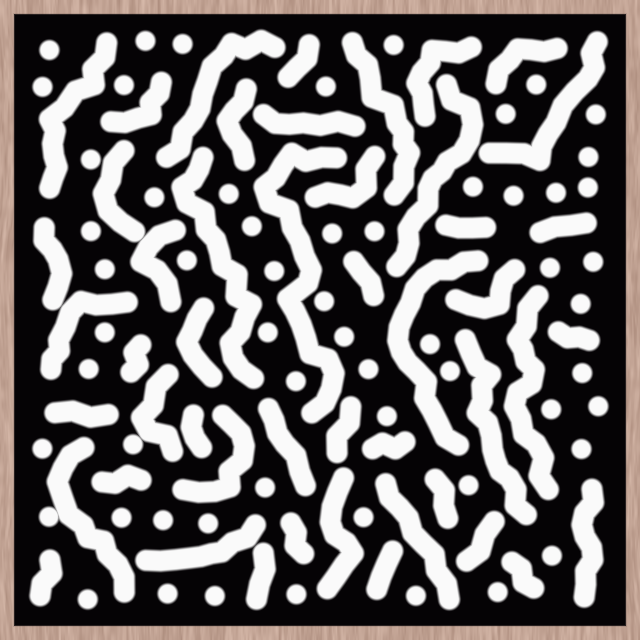
Reproduce this pattern procedurally as a WebGL 2 fragment shader.

```glsl
#version 300 es
precision highp float;
// Short white rounded squiggles and dots on a black panel in a thin wooden frame.

uniform vec2 u_resolution;
out vec4 fragColor;

const ivec2 GRID = ivec2(14, 16);       // knots per row, rows
const vec2 SPACING = vec2(0.0633, 0.0569);
const float MARGIN = 0.073;

// Integer hash: three random values in 0..1 per cell and seed
vec3 hash(ivec2 cell, int seed) {
    uvec3 v = uvec3(ivec3(cell, seed) + 64) * 1664525u + 1013904223u;
    v.x += v.y * v.z; v.y += v.z * v.x; v.z += v.x * v.y;
    v ^= v >> 16u;
    v.x += v.y * v.z; v.y += v.z * v.x; v.z += v.x * v.y;
    return vec3(v >> 8u) / 16777216.0;
}

float noise(vec2 p) {
    ivec2 i = ivec2(floor(p));
    vec2 f = smoothstep(0.0, 1.0, fract(p));
    float low = mix(hash(i, 9).x, hash(i + ivec2(1, 0), 9).x, f.x);
    float high = mix(hash(i + ivec2(0, 1), 9).x, hash(i + 1, 9).x, f.x);
    return mix(low, high, f.y);
}

float segment(vec2 p, vec2 a, vec2 b) {
    vec2 ab = b - a;
    return length(p - a - ab * clamp(dot(p - a, ab) / dot(ab, ab), 0.0, 1.0));
}

bool inside(ivec2 cell) {
    return all(greaterThanEqual(cell, ivec2(0))) && all(lessThan(cell, GRID));
}

// Jittered knot of a staggered lattice, with its side edges pulled flush
vec2 knot(ivec2 cell) {
    bool odd = (cell.y & 1) == 1;
    vec2 q = vec2(cell) + vec2(odd ? 0.5 : 0.0, 0.0);
    if (odd && cell.x == 0) q.x -= 0.35;
    if (!odd && cell.x == GRID.x - 1) q.x += 0.35;
    return MARGIN + (q + (hash(cell, 1).xy - 0.5) * 0.36) * SPACING;
}

// Where a knot wants to go: 0 right, 1 up-right, 2 up-left, 3 nowhere
int heading(ivec2 cell) {
    float h = hash(cell, 2).x / 0.95;
    return min(int(h * 3.0), 3);
}

// The neighbour from which a given heading arrives at this cell
ivec2 origin(ivec2 cell, int dir) {
    int odd = cell.y & 1;
    return cell + (dir == 0 ? ivec2(-1, 0) : ivec2(odd + dir - 2, -1));
}

// Each knot accepts one arrival at most, and no hairpin turns
int arrival(ivec2 cell) {
    int own = heading(cell);
    int first = int(hash(cell, 3).x * 3.0);
    for (int k = 0; k < 3; k++) {
        int dir = (first + k) % 3;
        ivec2 from = origin(cell, dir);
        if (inside(from) && heading(from) == dir && abs(own - dir) != 2) return dir;
    }
    return 3;
}

// Wavy link made of three straight pieces
float link(vec2 p, vec2 a, vec2 b, vec2 bend) {
    vec2 along = b - a, across = vec2(-along.y, along.x);
    vec2 m = a + along * 0.33 + across * bend.x;
    vec2 n = a + along * 0.67 + across * bend.y;
    return min(segment(p, a, m), min(segment(p, m, n), segment(p, n, b)));
}

// Signed distance to all dots and squiggles
float squiggles(vec2 p) {
    ivec2 base = ivec2(floor((p - MARGIN) / SPACING));
    float d = 1.0;
    for (int j = 0; j <= 2; j++) {
        for (int i = -1; i <= 2; i++) {
            ivec2 cell = base + ivec2(i, j);
            if (!inside(cell)) continue;
            vec2 here = knot(cell);
            d = min(d, length(p - here) - 0.0155);
            int dir = arrival(cell);
            if (dir == 3) continue;
            vec2 bend = (hash(cell, 4).xy - 0.5) * 0.32;
            d = min(d, link(p, knot(origin(cell, dir)), here, bend) - 0.0165);
        }
    }
    return d;
}

// Pale wood with fine upright grain
vec3 wood(vec2 p) {
    p.x += 0.012 * noise(p * vec2(9.0, 7.0));
    float grain = 0.6 * noise(p * vec2(210.0, 16.0)) + 0.4 * noise(p * vec2(420.0, 60.0));
    return vec3(0.76, 0.64, 0.58) + (grain - 0.5) * vec3(0.16, 0.17, 0.17);
}

void main() {
    vec2 uv = gl_FragCoord.xy / u_resolution;
    vec3 panel = mix(vec3(0.98), vec3(0.02, 0.01, 0.02), smoothstep(-0.003, 0.003, squiggles(uv)));
    vec2 toEdge = min(uv, 1.0 - uv);
    float onPanel = smoothstep(0.0205, 0.0235, min(toEdge.x, toEdge.y));
    fragColor = vec4(mix(wood(uv), panel, onPanel), 1.0);
}
```
